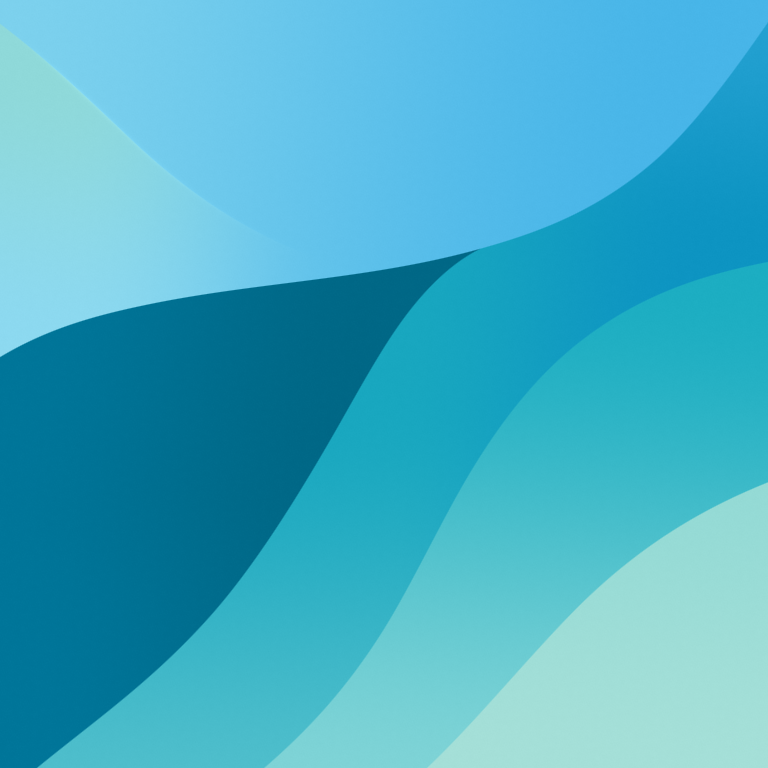
A Shadertoy shader for this background:

```glsl
// Cubic span between two knots (x, height, slope), straight beyond its ends
float span(float x, vec3 a, vec3 b) {
    float width = b.x - a.x;
    float t = clamp((x - a.x) / width, 0.0, 1.0);
    float s = t * t * (3.0 - 2.0 * t);
    float bend = width * t * (1.0 - t) * (a.z * (1.0 - t) - b.z * t);
    return mix(a.y, b.y, s) + bend + a.z * min(x - a.x, 0.0) + b.z * max(x - b.x, 0.0);
}

float curve(float x, vec3 a, vec3 b, vec3 c) {
    return x < b.x ? span(x, a, b) : span(x, b, c);
}

float curve(float x, vec3 a, vec3 b, vec3 c, vec3 d, vec3 e) {
    return x < c.x ? curve(x, a, b, c) : curve(x, c, d, e);
}

// Antialiased coverage of the area where d is positive
float cover(float d) {
    return clamp(0.5 + d / fwidth(d), 0.0, 1.0);
}

// Fine paper grain from layered, turned sines
float grain(vec2 p) {
    float sum = 0.0;
    for (int i = 0; i < 4; i++) {
        p = mat2(0.8, 0.6, -0.6, 0.8) * p * 1.19;
        sum += sin(p.x + 2.0 * sin(p.y * 0.73)) * sin(p.y + 1.7 * sin(p.x * 0.61));
    }
    return sum * 0.25;
}

void mainImage(out vec4 fragColor, in vec2 fragCoord) {
    vec2 uv = fragCoord / iResolution.xy;
    float x = uv.x, y = uv.y;

    // Wave outlines, measured as height above the pixel
    float wedgeEdge = curve(x, vec3(0.0, 0.969, -0.75), vec3(0.17, 0.819, -0.95),
                            vec3(0.43, 0.659, -0.3)) - y;
    float horizon = curve(x, vec3(0.0, 0.535, 0.6), vec3(0.195, 0.604, 0.205),
                          vec3(0.625, 0.676, 0.28), vec3(0.846, 0.785, 0.84),
                          vec3(1.0, 0.971, 1.45)) - y;
    float tealEdge = curve(x, vec3(0.048, 0.0, 0.82), vec3(0.273, 0.197, 1.12),
                           vec3(0.43, 0.427, 1.73), vec3(0.521, 0.579, 1.4),
                           vec3(0.625, 0.676, 0.5)) + 8.0 * max(x - 0.625, 0.0) - y;
    float aquaEdge = curve(x, vec3(0.344, 0.0, 0.87), vec3(0.495, 0.173, 1.56),
                           vec3(0.599, 0.362, 1.77), vec3(0.755, 0.555, 0.78),
                           vec3(1.0, 0.659, 0.2)) - y;
    float mintEdge = curve(x, vec3(0.556, 0.0, 0.95), vec3(0.742, 0.199, 1.03),
                           vec3(1.0, 0.372, 0.4)) - y;

    // Sky, deepening to the right
    vec3 sky = mix(vec3(0.49, 0.82, 0.93), vec3(0.28, 0.71, 0.91),
                   smoothstep(-0.05, 0.95, x + 0.12 * (1.0 - y)));

    // Pale wedge that melts into the sky
    vec3 wedge = mix(vec3(0.55, 0.85, 0.94), vec3(0.56, 0.85, 0.85), smoothstep(0.55, 0.92, y));
    float wedgeFade = 1.0 - smoothstep(0.08, 0.43, x);
    vec3 color = mix(sky, wedge, cover(wedgeEdge) * wedgeFade);
    color += 0.04 * exp(-abs(wedgeEdge) * 350.0) * wedgeFade * smoothstep(0.0, 0.1, x);

    // Deep wave
    vec3 deep = mix(vec3(0.0, 0.46, 0.6), vec3(0.0, 0.405, 0.525),
                    smoothstep(-0.02, 0.44, x - 0.2 * abs(y - 0.35)));

    // Teal wave, bluer to the right and lighter in the upper corner
    vec3 teal = mix(vec3(0.32, 0.75, 0.8), vec3(0.095, 0.655, 0.75), smoothstep(-0.08, 0.48, y));
    teal = mix(teal, vec3(0.05, 0.58, 0.76), smoothstep(0.5, 0.92, x));
    teal += vec3(0.09, 0.05, 0.06) * smoothstep(0.68, 1.0, y);

    // Aqua wave and mint hill
    vec3 aqua = mix(vec3(0.5, 0.83, 0.84), vec3(0.11, 0.68, 0.76),
                    smoothstep(-0.06, 0.65, y + 0.06 * (x - 0.7)));
    vec3 mint = mix(vec3(0.645, 0.875, 0.845), vec3(0.58, 0.855, 0.835), smoothstep(0.0, 0.38, y));

    vec3 waves = mix(deep, teal, cover(tealEdge));
    waves = mix(waves, aqua, cover(aquaEdge));
    waves = mix(waves, mint, cover(mintEdge));
    color = mix(color, waves, cover(horizon));

    color += 0.008 * grain(uv * 620.0);
    fragColor = vec4(clamp(color, 0.0, 1.0), 1.0);
}
```
